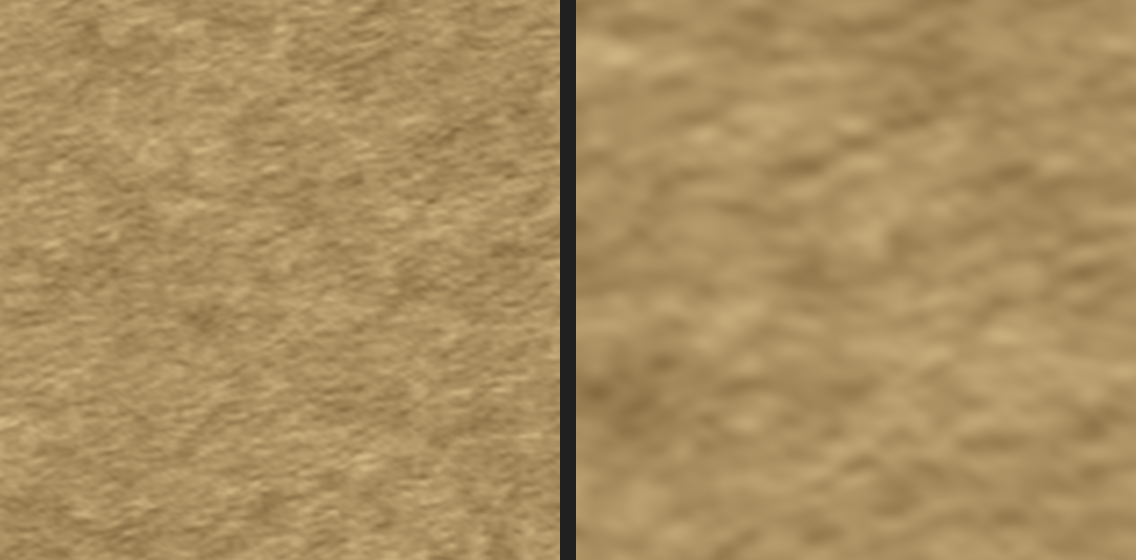
Left, the full canvas; right, a detail of the centre.
A three.js fragment shader for this texture:

```glsl
varying vec2 vUv;

const vec3 SHADE_OCHRE = vec3(0.570, 0.467, 0.295);
const vec3 LIGHT_STRAW = vec3(0.755, 0.652, 0.462);

float hash(vec2 cell, float seed) {
  vec3 p = fract(vec3(cell.xyx + seed) * vec3(0.1031, 0.1030, 0.0973));
  p += dot(p, p.yzx + 33.33);
  return fract((p.x + p.y) * p.z);
}

// Smooth value noise centred on zero
float noise(vec2 p, float seed) {
  vec2 cell = floor(p);
  vec2 f = fract(p);
  vec2 w = f * f * (3.0 - 2.0 * f);
  float low = mix(hash(cell, seed), hash(cell + vec2(1.0, 0.0), seed), w.x);
  float high = mix(hash(cell + vec2(0.0, 1.0), seed), hash(cell + vec2(1.0, 1.0), seed), w.x);
  return mix(low, high, w.y) - 0.5;
}

// Shear so that streaks rise gently to the right
vec2 slant(vec2 p, float slope) {
  return vec2(p.x, p.y - slope * p.x);
}

// Height difference of flat grains lit from above
float relief(vec2 p, vec2 density, float depth, float seed) {
  return noise(p * density, seed) - noise((p + vec2(-0.002, depth)) * density, seed);
}

// Soft pale clumps with ragged edges
float clumps(vec2 p, vec2 density, float seed) {
  float ragged = noise(p * density, seed) + 0.3 * noise(p * density * 2.7, seed + 5.0);
  return smoothstep(0.12, 0.48, ragged);
}

float sandTone(vec2 uv) {
  vec2 bend = 0.012 * vec2(noise(uv * 14.0, 3.0), noise(uv * 17.0, 8.0));
  vec2 p = slant(uv + bend, 0.14);

  float tone = 0.22 * noise(p * vec2(6.0, 8.0), 11.0);
  tone += 0.48 * noise(p * vec2(19.0, 28.0), 23.0);
  tone += 0.46 * noise(p * vec2(36.0, 82.0), 37.0);
  tone += 0.52 * relief(p, vec2(44.0, 88.0), 0.007, 51.0);
  tone += 0.36 * noise(slant(uv, -0.2) * vec2(78.0, 118.0), 67.0);
  tone += 0.30 * clumps(p, vec2(20.0, 29.0), 83.0);
  return tone - 0.04;
}

void main() {
  vec3 colour = mix(SHADE_OCHRE, LIGHT_STRAW, 0.5 + sandTone(vUv));
  gl_FragColor = vec4(colour, 1.0);
}
```
